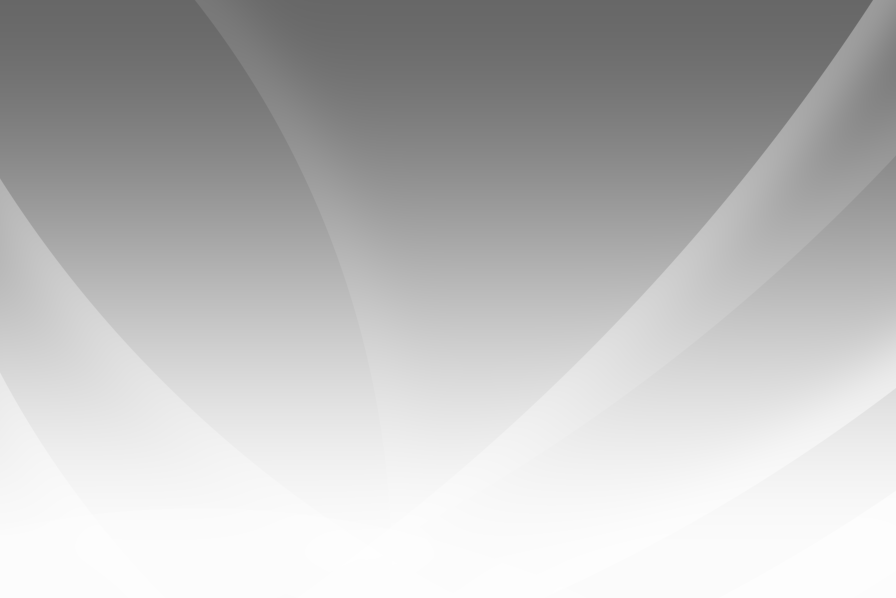
Give the GLSL for this background, as a Shadertoy shader.

```glsl
// Soft grey backdrop: a dark-to-white vertical gradient crossed by curved veils.
// Each veil is a large circle with one crisp rim and a Gaussian glow that
// fades away from the rim on a single side. Lengths are in canvas heights.

// Coverage of one veil; side = 1.0 glows outside the circle, -1.0 inside.
float veil(vec2 p, vec2 center, float radius, float side, float width, float strength) {
    float depth = side * (length(p - center) - radius);
    float edge = 0.75 / iResolution.y;
    float rim = smoothstep(-edge, edge, depth);
    float fade = depth / width;
    return strength * rim * exp(-fade * fade);
}

void mainImage(out vec4 fragColor, in vec2 fragCoord) {
    vec2 p = fragCoord / iResolution.y;
    // Keep the composition spanning the full width on other aspect ratios
    p.x *= 1.497 * iResolution.y / iResolution.x;

    // Vertical gradient
    float shade = mix(0.40, 0.985, smoothstep(1.05, 0.06, p.y));

    // Left sweeps
    shade = mix(shade, 1.0, veil(p, vec2(-0.878, 0.052), 1.532, 1.0, 0.075, 0.11));
    shade = mix(shade, 1.0, veil(p, vec2(1.671, 1.762), 1.979, 1.0, 0.080, 0.30));
    shade = mix(shade, 1.0, veil(p, vec2(1.418, 1.127), 1.604, 1.0, 0.075, 0.40));

    // Right ribbon: bright upper rim and faint lower rim
    shade = mix(shade, 1.0, veil(p, vec2(-1.644, 3.025), 3.705, 1.0, 0.075, 0.34));
    shade = mix(shade, 1.0, veil(p, vec2(-0.853, 2.937), 3.217, -1.0, 0.080, 0.12));

    // Lower right folds
    shade = mix(shade, 1.0, veil(p, vec2(-0.323, 2.736), 3.000, -1.0, 0.070, 0.48));
    shade = mix(shade, 1.0, veil(p, vec2(-0.206, 2.654), 3.004, 1.0, 0.150, 0.60));

    // Faint low mound
    shade = mix(shade, 1.0, veil(p, vec2(0.331, -1.330), 1.480, -1.0, 0.120, 0.25));

    fragColor = vec4(vec3(shade), 1.0);
}
```
